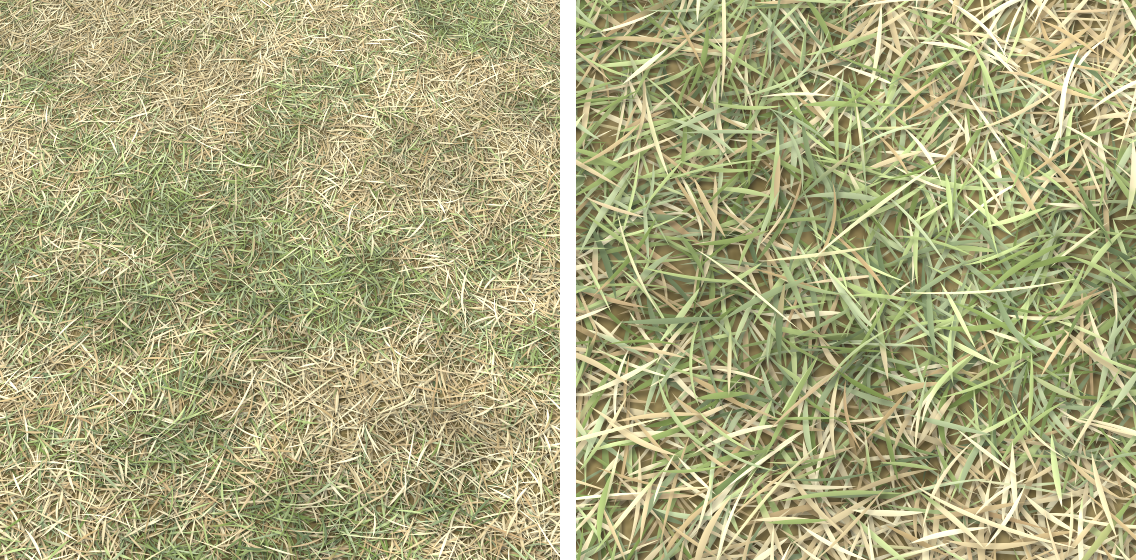
Left, the full canvas; right, a detail of the centre.
Write a Shadertoy shader that draws this texture.

```glsl
// Integer hash: four random values per cell and layer
vec4 hash4(ivec2 cell, int layer) {
    uvec4 v = uvec4(ivec4(cell, layer, layer * 7 + 3)) * 1664525u + 1013904223u;
    v += v.yzxy * v.wxyz;
    v ^= v >> 16u;
    v += v.yzxy * v.wxyz;
    return vec4(v >> 8u) / 16777216.0;
}

float noise(vec2 p, int seed) {
    ivec2 i = ivec2(floor(p));
    vec2 f = fract(p);
    f = f * f * (3.0 - 2.0 * f);
    float low = mix(hash4(i, seed).x, hash4(i + ivec2(1, 0), seed).x, f.x);
    float high = mix(hash4(i + ivec2(0, 1), seed).x, hash4(i + ivec2(1, 1), seed).x, f.x);
    return mix(low, high, f.y);
}

float fbm(vec2 p, int seed) {
    return 0.5 * noise(p, seed) + 0.3 * noise(p * 2.3, seed + 1) + 0.2 * noise(p * 5.7, seed + 2);
}

// Dry straw or living grass, from shaded to sunlit
vec3 bladeColor(float green, float tone, float variety) {
    vec3 straw = mix(vec3(0.77, 0.67, 0.48), vec3(1.08, 1.05, 0.88), tone);
    straw = mix(straw, vec3(0.76, 0.62, 0.46), 0.45 * smoothstep(0.82, 0.95, variety));
    vec3 fresh = mix(vec3(0.48, 0.57, 0.30), vec3(0.88, 0.95, 0.67), tone);
    vec3 cool = mix(vec3(0.40, 0.48, 0.33), vec3(0.82, 0.88, 0.69), tone);
    return mix(straw, mix(fresh, cool, smoothstep(0.45, 0.75, variety)), green);
}

void mainImage(out vec4 fragColor, in vec2 fragCoord) {
    vec2 uv = fragCoord / iResolution.xy;

    // Ground seen at a slant: blades shrink toward the top
    float nearness = 1.3 - 0.6 * uv.y;
    vec2 ground = vec2((uv.x - 0.5) / nearness, -log(nearness) / 0.6 * 1.12) + 3.0;
    float pixel = 1.0 / (iResolution.y * nearness);

    // Patches of living grass, lush near the middle
    vec2 center = uv - vec2(0.45, 0.53);
    float lush = 0.40 + 2.1 * (fbm(ground * vec2(3.2, 5.0), 101) - 0.5);
    lush = clamp(lush + 0.22 * exp(-9.0 * dot(center, center)), 0.06, 0.88);
    float flow = 1.8 * (noise(ground * 5.0, 120) - 0.5);

    // Dark thatch below the blades
    vec3 color = mix(vec3(0.36, 0.31, 0.17), vec3(0.66, 0.59, 0.41), fbm(ground * 60.0, 140));

    // Blades from the lowest layer up; the last two hold long, sparse stalks
    const int LAYERS = 28;
    for (int layer = 0; layer < LAYERS; layer++) {
        float height = float(layer) / float(LAYERS);
        bool stalks = layer >= LAYERS - 2;
        float size = stalks ? 0.07 : 0.032 + 0.012 * fract(float(layer) * 0.618);
        vec2 p = ground / size;
        ivec2 home = ivec2(floor(p));
        float blur = pixel / size;
        vec2 shadowShift = vec2(0.0012, -0.0024) / size;

        for (int k = 0; k < 9; k++) {
            ivec2 cell = home + ivec2(k % 3, k / 3) - 1;
            vec4 r = hash4(cell, layer);
            vec4 q = fract(r * 61.0);
            if (stalks && q.w > 0.16) continue;

            // Curved, tapered blade
            float angle = (r.z - 0.5) * 3.14 + flow * 0.5;
            vec2 along = vec2(cos(angle), sin(angle));
            vec2 across = vec2(-along.y, along.x);
            vec2 d = p - vec2(cell) - r.xy;
            float x = dot(d, along);
            float y = dot(d, across) + (fract(q.w * 13.0) - 0.5) * 0.4 * x * x;
            float t = x / mix(0.45, 0.9, q.y);
            float ends = 1.0 - smoothstep(0.85, 1.05, abs(t));
            float width = (0.0009 + 0.0012 * q.z * q.z) / size;
            float taper = width * max(1.0 - t * t, 0.0);

            // Soft shadow on the layers below
            float shadowY = abs(y - dot(shadowShift, across));
            color *= 1.0 - 0.135 * ends * (1.0 - smoothstep(0.0, 2.5 * width + blur, shadowY));

            // Lit blade with a brighter side
            float cover = ends * clamp((taper - abs(y)) / blur + 0.5, 0.0, 1.0);
            float green = smoothstep(-0.05, 0.05, lush - q.x);
            if (stalks) green *= 0.3;
            float tone = stalks ? 0.6 + 0.4 * r.w : r.w;
            vec3 blade = bladeColor(green, tone, fract(r.w * 17.0));
            blade *= mix(0.78, 1.06, height) * (1.0 + 0.06 * clamp(y / width, -1.0, 1.0));
            color = mix(color, blade, cover);
        }
    }

    // Sunlit and shaded clumps, darker where lush, and pale haze in the distance
    color *= 0.72 + 0.42 * fbm(ground * 4.0, 160) + 0.36 * fbm(ground * vec2(11.0, 15.0), 170);
    color *= 1.06 - 0.12 * lush;
    color = mix(color, vec3(0.82, 0.79, 0.62), 0.14 * uv.y);
    fragColor = vec4(clamp(color, 0.0, 1.0), 1.0);
}
```
